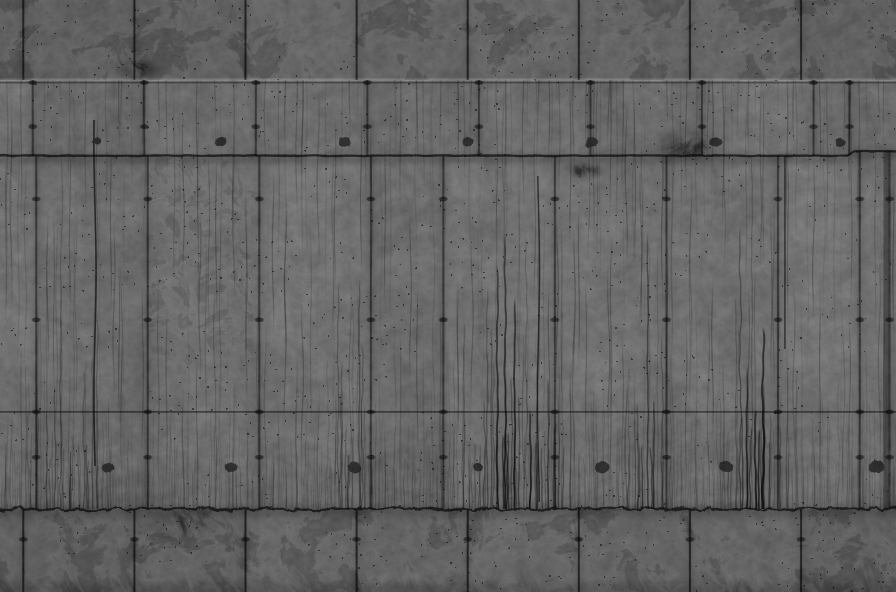
This texture is drawn by a Shadertoy shader. Its source:

```glsl
// Weathered concrete wall: four rows of cast panels with joints, clamps, tie holes and drip stains.

float hash(vec2 p) {
    return fract(sin(dot(p, vec2(127.1, 311.7))) * 43758.55);
}

// Cellular noise: distance to the nearest scattered point.
float cells(vec2 p) {
    vec2 id = floor(p);
    float nearest = 2.0;
    for (int j = -1; j <= 1; j++)
    for (int i = -1; i <= 1; i++) {
        vec2 c = id + vec2(i, j);
        nearest = min(nearest, length(c + vec2(hash(c), hash(c + 57.3)) - p));
    }
    return nearest;
}

// Layered, warped sines, roughly -0.7 to 0.7.
float clouds(vec2 p) {
    float sum = 0.0, amp = 0.5;
    for (int i = 0; i < 6; i++) {
        p = mat2(0.8, 0.6, -0.6, 0.8) * p * 1.7 + 0.8 * sin(p.yx * 1.3) + 2.1;
        sum += amp * sin(p.x) * sin(p.y);
        amp *= 0.68;
    }
    return sum;
}

// Coverage of a shape whose edge lies at distance w.
float cover(float d, float w) {
    float aa = 0.7 / iResolution.x;
    return 1.0 - smoothstep(max(w - aa, 0.0), w + aa, d);
}

// Signed offset from the nearest of many evenly spaced positions.
float spaced(float x, float first, float period) {
    return mod(x - first + 0.5 * period, period) - 0.5 * period;
}

float bump(float x, float centre, float width) {
    float d = (x - centre) / width;
    return exp(-d * d);
}

// Where the running stains gather along the wall.
float crowding(float x) {
    return bump(x, 0.575, 0.045) + 0.7 * bump(x, 0.72, 0.02) + bump(x, 0.845, 0.025)
         + 0.5 * bump(x, 0.075, 0.04) + 0.5 * bump(x, 0.39, 0.02);
}

// Thin upright stains rising from the foot of the wall, one per column.
float drips(vec2 p, float column, float seed) {
    float id = floor(p.x / column);
    float h = hash(vec2(id, seed)), k = hash(vec2(id, seed + 3.7));
    float crowd = crowding((id + 0.5) * column);
    float x = (id + 0.3 + 0.4 * h + 0.07 * sin(p.y * 55.0 + id) + 0.04 * sin(p.y * 170.0 + id * 2.0)) * column;
    float height = 0.02 + (0.05 + 0.32 * k * k * k) * (0.35 + crowd);
    float rise = (p.y - 0.0924) / height;
    float reach = step(0.0, rise) * (1.0 - smoothstep(0.94, 1.0, rise));
    return cover(abs(p.x - x), 0.0005 + 0.0006 * h * crowd) * reach
         * (0.12 + 0.75 * min(crowd, 1.0) * h) * (1.0 - 0.35 * rise);
}

void mainImage(out vec4 fragColor, in vec2 fragCoord) {
    vec2 p = fragCoord / iResolution.x;
    p.y *= 0.659 * iResolution.x / iResolution.y;
    float mottle = clouds(p * 19.0);
    float fine = clouds(p * 75.0 + 4.0);
    float grain = 0.5 * cells(p * 70.0) + 0.3 * cells(p * 150.0) + 0.2 * cells(p * 290.0);

    // Rows: outer panels at top and foot, a ledge, and the tall wall.
    float ledgeFoot = 0.4857 + 0.005 * smoothstep(0.945, 0.955, p.x);
    bool ledge = p.y > ledgeFoot && p.y < 0.5703;
    bool wall = p.y > 0.0924 && p.y <= ledgeFoot;
    bool outer = !ledge && !wall;
    float first = wall ? (p.x < 0.45 ? 0.0404 : 0.4948) : ledge ? 0.0365 : 0.026;
    float period = outer ? 0.124 : 0.1245;
    float panel = floor((p.x - first) / period);
    float joint = abs(spaced(p.x, first, period));
    if (wall) joint = min(joint, abs(p.x - 0.9596));
    if (ledge) joint = min(joint, abs(p.x - 0.948));

    // Bare concrete, tinted per panel.
    float tone = 0.428 + 0.032 * mottle + 0.03 * fine + 0.07 * (grain - 0.48);
    tone += 0.03 * (hash(vec2(panel, floor(first * 90.0))) - 0.5);
    if (wall) {
        tone += 0.022 * smoothstep(0.1, 0.3, p.y) - 0.008;
        float spotted = smoothstep(0.163, 0.17, p.x) * (1.0 - smoothstep(0.28, 0.288, p.x));
        tone -= 0.07 * spotted * smoothstep(0.0, 0.5, fine + 0.3 * mottle) * smoothstep(0.2, 0.3, p.y);
    }
    if (outer) {
        tone -= 0.025 + 0.09 * smoothstep(0.1, 0.5, mottle + 0.5 * fine);
        tone -= 0.07 * smoothstep(0.02, 0.0, p.y + 0.008 * fine);
    }
    tone *= 1.0 - 0.5 * cover(cells(p * 65.0 + 9.0), 0.06) * step(0.6, hash(floor(p * 30.0)));

    // Faint streaks washing down the ledge and wall.
    if (!outer) for (int i = 0; i < 3; i++) {
        float width = 0.009 + 0.005 * float(i);
        float id = floor(p.x / width);
        float h = hash(vec2(id, float(i) + 20.0));
        float sway = 0.06 * sin(p.y * 40.0 + id);
        float patchy = smoothstep(-0.5, 0.6, sin(p.y * (9.0 + 12.0 * h) + id * 2.4));
        tone *= 1.0 - 0.24 * h * patchy * cover(abs(p.x - (id + 0.2 + 0.6 * h + sway) * width), 0.0006);
    }

    // Joints with soft dirt, and horizontal seams.
    tone *= 1.0 - 0.2 * exp(-joint / 0.004) * (0.8 + fine);
    tone *= 1.0 - (outer ? 0.6 : 0.42) * cover(joint, 0.0011);
    if (wall) {
        tone *= 1.0 - 0.5 * cover(abs(p.y - 0.2005), 0.0009);
        tone *= 1.0 - 0.5 * cover(abs(p.x - 0.876), 0.001) * step(0.271, p.y);
        tone *= 1.0 - 0.3 * cover(abs(p.x - 0.989), 0.003);
    }
    tone *= 1.0 - 0.65 * cover(abs(p.y - ledgeFoot - 0.0008 * fine), 0.0013);
    tone *= 1.0 - 0.65 * cover(abs(p.y - 0.0924 - 0.003 * fine), 0.0013);
    tone *= 1.0 - 0.35 * cover(abs(p.y - 0.567), 0.0009);
    tone += 0.1 * cover(abs(p.y - 0.5703), 0.0014);
    tone *= 1.0 - 0.18 * (bump(p.y, 0.09, 0.008) + bump(p.y, ledgeFoot - 0.004, 0.006));

    // Clamps straddling the joints.
    float clampY = ledge ? min(abs(p.y - 0.518), abs(p.y - 0.567)) : abs(p.y - 0.0586);
    if (wall) clampY = min(min(abs(p.y - 0.4375), abs(p.y - 0.303)), min(abs(p.y - 0.2005), abs(p.y - 0.15)));
    tone *= 1.0 - 0.5 * cover(length(vec2(joint * 0.55, clampY)), 0.0026);

    // Drip stains in three column widths, plus two long runs.
    if (wall) for (int i = 0; i < 3; i++)
        tone *= 1.0 - drips(p, 0.0062 + 0.0031 * float(i), float(i) * 11.0 + 2.0);
    float sway = 0.0012 * sin(p.y * 22.0);
    tone *= 1.0 - 0.65 * cover(abs(p.x - 0.106 - sway), 0.0009) * step(0.14, p.y) * step(p.y, 0.525);
    tone *= 1.0 - 0.6 * cover(abs(p.x - 0.601 - sway), 0.0008) * step(0.1, p.y) * step(p.y, 0.463);

    // Ragged tie holes, one line on the ledge and one low on the wall.
    for (int i = 0; i < 2; i++) {
        float start = i == 0 ? 0.109 : 0.121;
        float n = floor((p.x - start) / 0.138 + 0.5);
        float shift = i == 1 && n > 5.5 ? 0.028 : 0.0;
        vec2 d = p - vec2(start + n * 0.138 + shift, i == 0 ? 0.501 : 0.139);
        float size = 0.0045 + 0.003 * hash(vec2(n, float(i)));
        float hole = cover(length(d * vec2(0.85, 1.1)) + 0.0025 * fine, size);
        tone = mix(tone, 0.13 + 0.06 * grain, 0.9 * hole * step(-0.5, n));
    }

    // Dark soot patches.
    float soot = bump(p.x, 0.153, 0.018) * bump(p.y, 0.583, 0.009)
               + bump(p.x, 0.765, 0.025) * bump(p.y, 0.496, 0.014)
               + bump(p.x, 0.652, 0.016) * bump(p.y, 0.469, 0.007)
               + 0.6 * bump(p.x, 0.2, 0.03) * bump(p.y, 0.075, 0.014);
    tone *= 1.0 - 0.6 * clamp(soot * (0.75 + 0.9 * fine), 0.0, 1.0);

    fragColor = vec4(vec3(clamp(tone, 0.08, 0.56)), 1.0);
}
```
